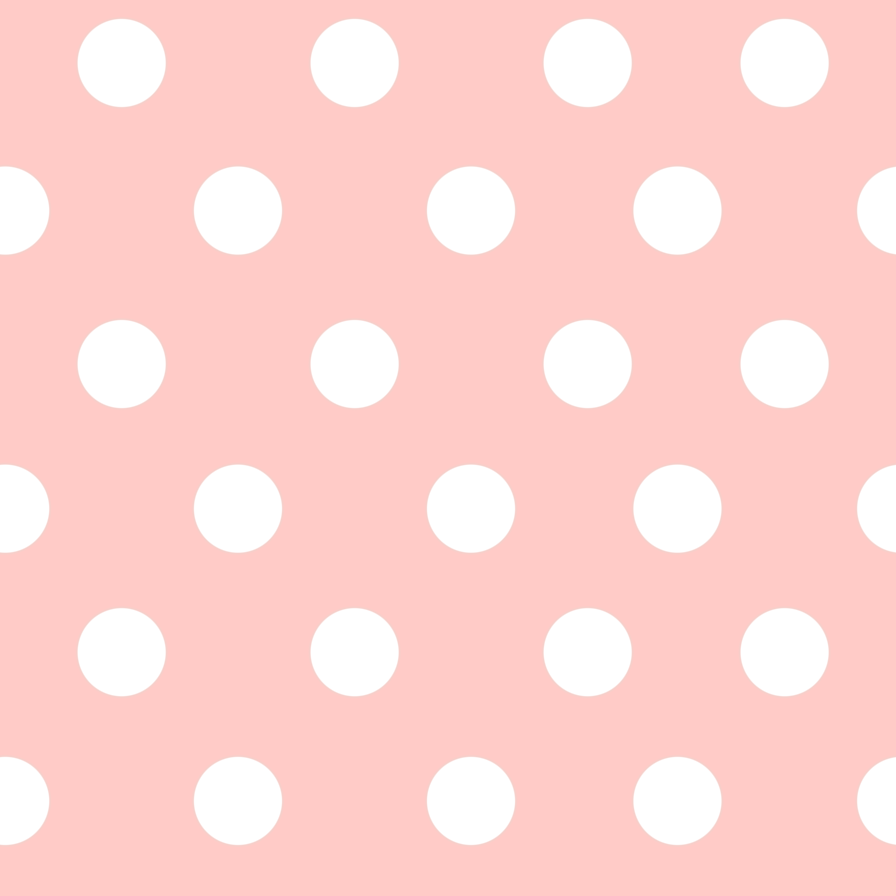
Write a three.js fragment shader that draws this pattern.

```glsl
// White polka dots on pale pink, in six rows that alternate between two
// staggered column sets with slightly uneven spacing. Each dot is a circle
// distance; the nearest one is shaded with a soft edge and a thin, faint rim.

varying vec2 vUv;

const vec3 GROUND_COLOR = vec3(1.0, 0.797, 0.78);
const vec3 RIM_COLOR = vec3(0.965, 0.81, 0.79);
const vec3 DOT_COLOR = vec3(1.0);

const float DOT_RADIUS = 0.0492;
const float RIM_WIDTH = 0.0020;
const float EDGE_SOFTNESS = 0.0010;

// Dot centres: column positions and row heights of the two alternating sets
const vec4 WRAPPED_COLUMNS = vec4(0.0058, 0.2656, 0.5257, 0.7561);
const vec4 INNER_COLUMNS = vec4(0.1358, 0.3958, 0.6559, 0.8757);
const vec3 WRAPPED_ROWS = vec3(0.1061, 0.4323, 0.7650);
const vec3 INNER_ROWS = vec3(0.2721, 0.5937, 0.9297);

// Offset to a centre, repeating once per canvas
vec2 wrappedOffset(vec2 point, vec2 center) {
  return fract(point - center + 0.5) - 0.5;
}

// Distance to the nearest dot edge, negative inside
float dotDistance(vec2 point) {
  float nearest = 1.0;
  for (int row = 0; row < 3; row++) {
    for (int column = 0; column < 4; column++) {
      vec2 wrappedCenter = vec2(WRAPPED_COLUMNS[column], WRAPPED_ROWS[row]);
      vec2 innerCenter = vec2(INNER_COLUMNS[column], INNER_ROWS[row]);
      nearest = min(nearest, length(wrappedOffset(point, wrappedCenter)));
      nearest = min(nearest, length(wrappedOffset(point, innerCenter)));
    }
  }
  return nearest - DOT_RADIUS;
}

// Smooth coverage of the region where the distance is negative
float coverage(float distanceToEdge) {
  return 1.0 - smoothstep(-EDGE_SOFTNESS, EDGE_SOFTNESS, distanceToEdge);
}

void main() {
  float edge = dotDistance(vUv);
  vec3 color = mix(GROUND_COLOR, RIM_COLOR, coverage(edge - RIM_WIDTH));
  color = mix(color, DOT_COLOR, coverage(edge));
  gl_FragColor = vec4(color, 1.0);
}
```
